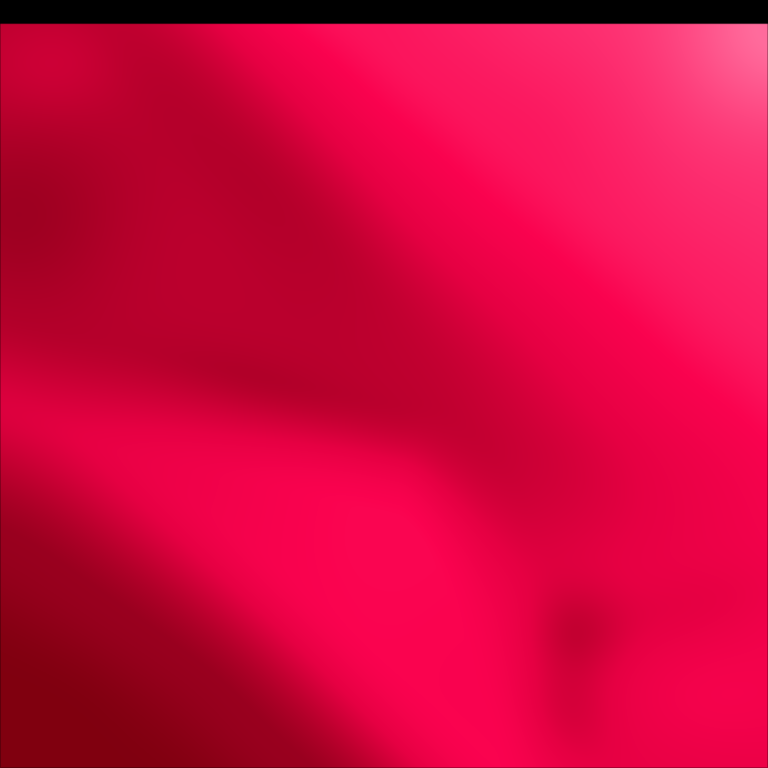
Reproduce this background procedurally as a Shadertoy shader.

```glsl
// Soft crimson folds under a black strip along the top edge.
// A single brightness field is built from diagonal sheets, curved folds and
// blurred spots, then coloured by a ramp from dark wine to pale pink.

#define STRIP_BOTTOM 0.969
#define SHEET_OFFSET 1.26
#define SHEET_TONE 1.10
#define VALLEY_TONE 0.47
#define FLOOR_TONE 0.78
#define SHADOW_TONE 0.25
#define NOISE_SCALE 5.0
#define NOISE_AMOUNT 0.035
#define BORDER_WIDTH 0.002

vec2 hashGradient(vec2 cell) {
    vec2 h = vec2(dot(cell, vec2(127.1, 311.7)), dot(cell, vec2(269.5, 183.3)));
    return 2.0 * fract(sin(h) * 43758.5) - 1.0;
}

float gradientNoise(vec2 p) {
    vec2 i = floor(p), f = fract(p);
    vec2 u = f * f * f * (f * (f * 6.0 - 15.0) + 10.0);
    float a = dot(hashGradient(i), f);
    float b = dot(hashGradient(i + vec2(1, 0)), f - vec2(1, 0));
    float c = dot(hashGradient(i + vec2(0, 1)), f - vec2(0, 1));
    float d = dot(hashGradient(i + vec2(1, 1)), f - vec2(1, 1));
    return mix(mix(a, b, u.x), mix(c, d, u.x), u.y);
}

// Blurred ellipse, turned by an angle in radians
float softSpot(vec2 p, vec2 center, vec2 radius, float angle) {
    float c = cos(angle), s = sin(angle);
    vec2 q = p - center;
    q = vec2(c * q.x + s * q.y, c * q.y - s * q.x) / radius;
    return exp(-dot(q, q));
}

// Upper sheet: dark valley rising to a bright diagonal sheet at the right
float upperSheet(vec2 p) {
    float across = p.x + p.y - SHEET_OFFSET;
    float blur = mix(0.48, 0.17, p.y);
    float ground = mix(VALLEY_TONE, FLOOR_TONE, smoothstep(0.44, 0.18, p.y));
    float tone = mix(ground, SHEET_TONE, smoothstep(-blur, blur, across));
    tone += 0.17 * smoothstep(0.1, 0.6, across);
    tone += 0.42 * softSpot(p, vec2(1.03, 0.97), vec2(0.15, 0.13), 0.0);

    // Valley shadows and the faint light between them
    tone -= 0.10 * softSpot(p, vec2(0.38, 0.75), vec2(0.28, 0.07), -0.80);
    tone -= 0.19 * softSpot(p, vec2(0.02, 0.72), vec2(0.13, 0.12), 0.0);
    tone -= 0.06 * softSpot(p, vec2(0.34, 0.50), vec2(0.14, 0.04), -0.30);
    tone += 0.12 * softSpot(p, vec2(0.07, 0.91), vec2(0.10, 0.07), 0.0);

    // Dents and light at the lower right
    tone -= 0.22 * softSpot(p, vec2(0.75, 0.18), vec2(0.06, 0.06), 0.0);
    tone -= 0.19 * softSpot(p, vec2(0.72, 0.07), vec2(0.07, 0.07), 0.0);
    tone -= 0.10 * softSpot(p, vec2(0.90, 0.21), vec2(0.14, 0.05), 0.2);
    tone += 0.10 * softSpot(p, vec2(0.92, 0.09), vec2(0.12, 0.07), 0.0);
    return tone;
}

// Lower fold: bright curved ridge with a deep shadow beneath it
float addLowerFold(float tone, vec2 p) {
    float bend = max(p.x - 0.52, 0.0);
    float topSlope = 0.22 + 18.0 * bend;
    float topEdge = 0.52 - 0.22 * p.x - 9.0 * bend * bend;
    float inside = (topEdge - p.y) / sqrt(1.0 + topSlope * topSlope);
    float ridge = mix(0.74, 1.0, smoothstep(0.0, 0.48, p.x));
    tone = mix(tone, ridge, smoothstep(-0.07, 0.08, inside));

    float lowSlope = 0.5 + p.x;
    float lowEdge = 0.4 - 0.5 * p.x - 0.5 * p.x * p.x;
    float depth = (lowEdge - p.y) / sqrt(1.0 + lowSlope * lowSlope);
    tone = mix(tone, SHADOW_TONE, smoothstep(-0.09, 0.10, depth));
    return tone - 0.25 * smoothstep(0.05, 0.28, depth);
}

vec3 crimsonRamp(float tone) {
    vec3 color = mix(vec3(0.50, 0.0, 0.06), vec3(0.60, 0.0, 0.12), smoothstep(0.0, 0.25, tone));
    color = mix(color, vec3(0.75, 0.0, 0.185), clamp((tone - 0.25) * 4.0, 0.0, 1.0));
    color = mix(color, vec3(0.90, 0.0, 0.26), clamp((tone - 0.50) * 4.0, 0.0, 1.0));
    color = mix(color, vec3(0.98, 0.01, 0.31), clamp((tone - 0.75) * 4.0, 0.0, 1.0));
    color = mix(color, vec3(0.99, 0.17, 0.43), clamp((tone - 1.0) * 4.0, 0.0, 1.0));
    return mix(color, vec3(1.0, 0.42, 0.61), clamp((tone - 1.25) * 2.5, 0.0, 1.0));
}

void mainImage(out vec4 fragColor, in vec2 fragCoord) {
    vec2 uv = fragCoord / iResolution.xy;
    float pixel = 1.0 / iResolution.y;

    float tone = addLowerFold(upperSheet(uv), uv);
    tone += NOISE_AMOUNT * gradientNoise(uv * NOISE_SCALE);
    vec3 color = crimsonRamp(tone);

    // Thin dim border and the black strip
    float rim = min(min(uv.x, 1.0 - uv.x), uv.y);
    color *= mix(0.65, 1.0, smoothstep(0.0, BORDER_WIDTH, rim));
    color *= 1.0 - smoothstep(-pixel, pixel, uv.y - STRIP_BOTTOM);
    fragColor = vec4(color, 1.0);
}
```
